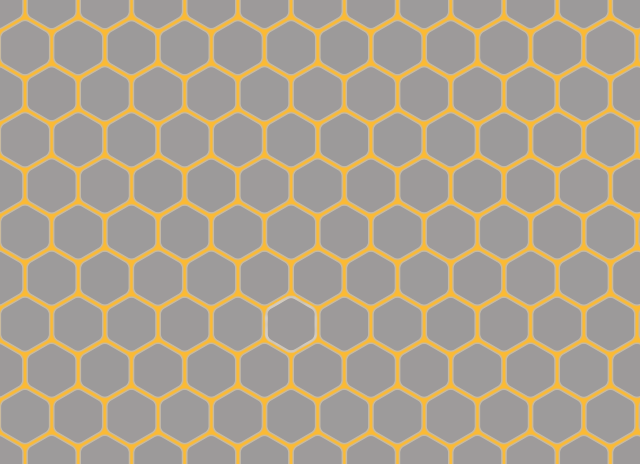
Reproduce this pattern procedurally as a Shadertoy shader.

```glsl
// Honeycomb of grey, round-cornered hexagons parted by thin amber seams.
// The nearest centre of two interleaved grids gives each cell; a hexagon
// distance then layers grey face, pale rim and amber seam. One cell is worn.

#define COLUMNS     12.026              // cells across the canvas
#define ORIGIN      vec2(0.470, 0.896)  // first centre, in cells from top left
#define GAP         0.047               // half the seam, rim included
#define CORNER      0.14                // corner radius of a face
#define RIM_SOFT    0.022               // width of the face-to-rim blend
#define SEAM_SOFT   0.041               // width of the rim-to-amber blend
#define WORN_CELL   vec2(10.0, 6.0)     // half columns right, rows down
#define FACE_COLOR  vec3(0.616, 0.606, 0.606)
#define RIM_COLOR   vec3(0.770, 0.730, 0.660)
#define SEAM_COLOR  vec3(0.985, 0.730, 0.205)
#define WORN_COLOR  vec3(0.830, 0.805, 0.770)

// Sine-free hash of a lattice point
float hash(vec2 p) {
    vec3 v = fract(vec3(p.xyx) * 0.1031);
    v += dot(v, v.yzx + 33.33);
    return fract((v.x + v.y) * v.z);
}

float valueNoise(vec2 p) {
    vec2 i = floor(p), f = fract(p);
    f = f * f * (3.0 - 2.0 * f);
    return mix(mix(hash(i), hash(i + vec2(1, 0)), f.x),
               mix(hash(i + vec2(0, 1)), hash(i + vec2(1, 1)), f.x), f.y);
}

// Signed distance to a pointy-top hexagon with the given apothem
float hexagon(vec2 p, float apothem) {
    const vec3 k = vec3(-0.866025, 0.5, 0.577350);
    p = abs(p.yx);
    p -= 2.0 * min(dot(k.xy, p), 0.0) * k.xy;
    p -= vec2(clamp(p.x, -k.z * apothem, k.z * apothem), apothem);
    return length(p) * sign(p.y);
}

// Offset from the nearest cell centre
vec2 cellOffset(vec2 p) {
    vec2 period = vec2(1.0, sqrt(3.0));
    vec2 a = mod(p + 0.5 * period, period) - 0.5 * period;
    vec2 b = mod(p, period) - 0.5 * period;
    return dot(a, a) < dot(b, b) ? a : b;
}

// Ramp that never gets narrower than one pixel
float ramp(float start, float width, float pixel, float d) {
    float halfWidth = 0.5 * max(width, pixel);
    float middle = start + 0.5 * width;
    return smoothstep(middle - halfWidth, middle + halfWidth, d);
}

void mainImage(out vec4 fragColor, in vec2 fragCoord) {
    // Cell units, measured from the top left
    float pixel = COLUMNS / iResolution.x;
    vec2 p = vec2(fragCoord.x, iResolution.y - fragCoord.y) * pixel - ORIGIN;

    vec2 local = cellOffset(p);
    vec2 id = round((p - local) * vec2(2.0, 2.0 / sqrt(3.0)));
    float variation = hash(id + 40.0) - 0.5;

    // Rounded face, slightly uneven from cell to cell
    float apothem = 0.5 - GAP + 0.004 * variation;
    float d = hexagon(local, apothem - CORNER) - CORNER;

    // Patchy wear around one cell
    float isWorn = 1.0 - step(0.5, distance(id, WORN_CELL));
    float wear = isWorn * mix(0.45, 1.0, valueNoise(local * 9.0 + 7.0));

    // Face, rim, seam
    float rim = ramp(-0.017 - 0.008 * wear, RIM_SOFT, pixel, d);
    float seam = ramp(0.022 * wear, SEAM_SOFT, pixel, d);
    vec3 color = FACE_COLOR + 0.006 * variation;
    color = mix(color, mix(RIM_COLOR, WORN_COLOR, wear), rim);
    color = mix(color, SEAM_COLOR, seam);

    fragColor = vec4(color, 1.0);
}
```
